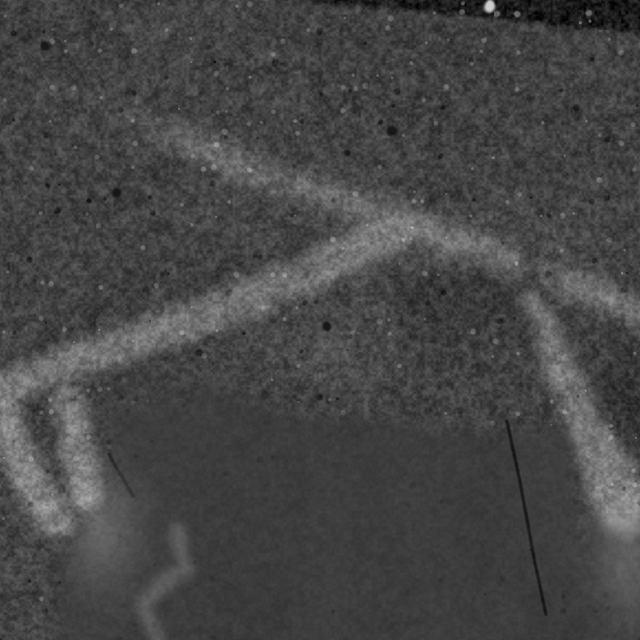
Reproduce this texture procedurally as a three.js fragment shader.

```glsl
// Draws grainy grey asphalt with worn pale stripes, a smooth smeared patch and scratches.
varying vec2 vUv;

float hash(vec2 p) {
  vec3 q = fract(vec3(p.xyx) * 0.1031);
  q += dot(q, q.yzx + 33.33);
  return fract((q.x + q.y) * q.z);
}

float noise(vec2 p) {
  vec2 i = floor(p), f = fract(p);
  f = f * f * (3.0 - 2.0 * f);
  return mix(mix(hash(i), hash(i + vec2(1, 0)), f.x),
             mix(hash(i + vec2(0, 1)), hash(i + vec2(1, 1)), f.x), f.y);
}

float fbm(vec2 p) {
  float sum = 0.0, amp = 0.5;
  for (int i = 0; i < 4; i++) {
    sum += amp * noise(p);
    p = mat2(1.6, 1.2, -1.2, 1.6) * p + 7.3;
    amp *= 0.5;
  }
  return sum / 0.9375;
}

float segment(vec2 p, vec2 a, vec2 b) {
  vec2 d = b - a;
  return length(p - a - d * clamp(dot(p - a, d) / dot(d, d), 0.0, 1.0));
}

// Distance to a chain of three segments
float chain(vec2 p, vec2 a, vec2 b, vec2 c, vec2 d) {
  return min(segment(p, a, b), min(segment(p, b, c), segment(p, c, d)));
}

float stripe(float dist, float halfWidth, float blur) {
  return 1.0 - smoothstep(halfWidth - blur, halfWidth + blur, dist);
}

float glow(vec2 p, vec2 center, vec2 size) {
  vec2 q = (p - center) / size;
  return exp(-dot(q, q));
}

// Round flecks scattered over a jittered grid
float flecks(vec2 p, float cells, float density, float radius) {
  vec2 id = floor(p * cells);
  vec2 jitter = 0.3 + 0.4 * vec2(hash(id + 11.0), hash(id + 47.0));
  float size = radius * (0.5 + hash(id + 83.0));
  float spot = 1.0 - smoothstep(size * 0.4, size, length(fract(p * cells) - jitter));
  return spot * step(1.0 - density, hash(id + 5.0));
}

float spot(vec2 p, vec2 center, float radius) {
  return 1.0 - smoothstep(radius * 0.5, radius * 1.3, length(p - center));
}

// Pale worn stripes crossing the ground
float paint(vec2 p) {
  float upper = chain(p, vec2(0.14, 0.85), vec2(0.39, 0.735), vec2(0.64, 0.65), vec2(0.80, 0.59));
  float lower = chain(p, vec2(0.62, 0.645), vec2(0.49, 0.575), vec2(0.31, 0.505), vec2(0.03, 0.405));
  float left = chain(p, vec2(0.0, 0.39), vec2(0.01, 0.33), vec2(0.045, 0.25), vec2(0.085, 0.19));
  float inner = segment(p, vec2(0.105, 0.38), vec2(0.135, 0.23));
  float right = chain(p, vec2(0.83, 0.53), vec2(0.885, 0.41), vec2(0.94, 0.29), vec2(0.975, 0.21));
  float tail = segment(p, vec2(0.80, 0.59), vec2(1.02, 0.505));
  float sum = 0.15 * stripe(upper, 0.022, 0.022) * smoothstep(0.08, 0.35, p.x);
  sum = max(sum, 0.19 * stripe(lower, 0.029, 0.018));
  sum = max(sum, 0.24 * stripe(left, 0.026, 0.018));
  sum = max(sum, 0.23 * stripe(inner, 0.023, 0.018));
  sum = max(sum, 0.21 * stripe(right, 0.012 + 0.09 * max(0.53 - p.y, 0.0), 0.016));
  return max(sum, 0.17 * stripe(tail, 0.022, 0.022) * smoothstep(0.78, 0.92, p.x));
}

void main() {
  vec2 p = vUv;
  vec2 warped = p + 0.012 * (vec2(fbm(p * 30.0), fbm(p * 30.0 + 40.0)) - 0.5);

  // Smooth patch, with a ragged upper edge
  float top = 0.41 - 0.06 * smoothstep(0.3, 0.6, p.x) + 0.07 * (fbm(p * 14.0) - 0.5);
  float leftEdge = 0.15 - 0.08 * smoothstep(0.25, 0.1, p.y);
  float patchMask = (1.0 - smoothstep(top - 0.05, top + 0.02, p.y))
    * smoothstep(leftEdge - 0.02, leftEdge + 0.05, p.x)
    * (1.0 - smoothstep(0.0, 0.04, p.x - 0.88 - 0.3 * max(0.22 - p.y, 0.0)));
  patchMask = max(patchMask, smoothstep(0.22, 0.17, p.y) * smoothstep(0.88, 0.93, p.x));

  // Broad tones
  float tone = 0.255 + 0.05 * (fbm(p * 9.0) - 0.5);
  tone -= 0.05 * glow(p, vec2(0.98, 0.38), vec2(0.07, 0.10));
  tone -= 0.04 * glow(p, vec2(0.70, 0.52), vec2(0.10, 0.06));
  tone += 0.04 * glow(p, vec2(0.55, 0.47), vec2(0.12, 0.07));
  tone += 0.06 * glow(p, vec2(0.68, 0.63), vec2(0.16, 0.05));
  tone = mix(tone, 0.232 + 0.04 * (fbm(p * vec2(12.0, 5.0)) - 0.5), patchMask);
  tone += paint(warped) * (0.75 + 0.5 * fbm(p * 45.0));
  tone += 0.15 * glow(p, vec2(0.16, 0.17), vec2(0.055, 0.085));
  tone += 0.13 * glow(p, vec2(0.98, 0.13), vec2(0.05, 0.10));
  float curl = chain(warped, vec2(0.28, 0.17), vec2(0.288, 0.115), vec2(0.225, 0.06), vec2(0.25, -0.01));
  tone += 0.12 * stripe(curl, 0.012, 0.013);

  // Grain and flecks
  float grain = 0.6 * noise(p * 150.0) + 0.5 * noise(p * 290.0 + 9.0) + 0.4 * noise(p * 70.0) - 0.75;
  tone += grain * mix(0.19, 0.055, patchMask) * (0.7 + tone);
  tone += 0.16 * flecks(p, 55.0, 0.09, 0.24) * (1.0 - patchMask);
  tone -= 0.12 * flecks(p + 0.37, 42.0, 0.07, 0.22) * (1.0 - 0.7 * patchMask);

  // Pits and scratches
  float pits = max(spot(warped, vec2(0.069, 0.929), 0.009), spot(warped, vec2(0.183, 0.70), 0.008));
  pits = max(pits, max(spot(warped, vec2(0.612, 0.792), 0.009), spot(warped, vec2(0.51, 0.488), 0.008)));
  tone = mix(tone, 0.07, 0.9 * pits);
  float scratch = chain(p, vec2(0.792, 0.342), vec2(0.812, 0.25), vec2(0.834, 0.13), vec2(0.853, 0.04));
  tone -= 0.14 * stripe(scratch, 0.0025, 0.002);
  tone -= 0.09 * stripe(segment(p, vec2(0.17, 0.29), vec2(0.208, 0.225)), 0.0025, 0.003);

  // Dark gritty strip along the top edge
  float strip = smoothstep(-0.005, 0.008, warped.y - 1.0 + 0.1 * (p.x - 0.46));
  float grit = 0.1 + 0.22 * grain + 0.3 * flecks(p, 70.0, 0.15, 0.35);
  tone = mix(tone, grit, strip);
  tone = mix(tone, 0.8, spot(warped, vec2(0.765, 0.988), 0.010));

  gl_FragColor = vec4(vec3(clamp(tone, 0.0, 1.0)), 1.0);
}
```
